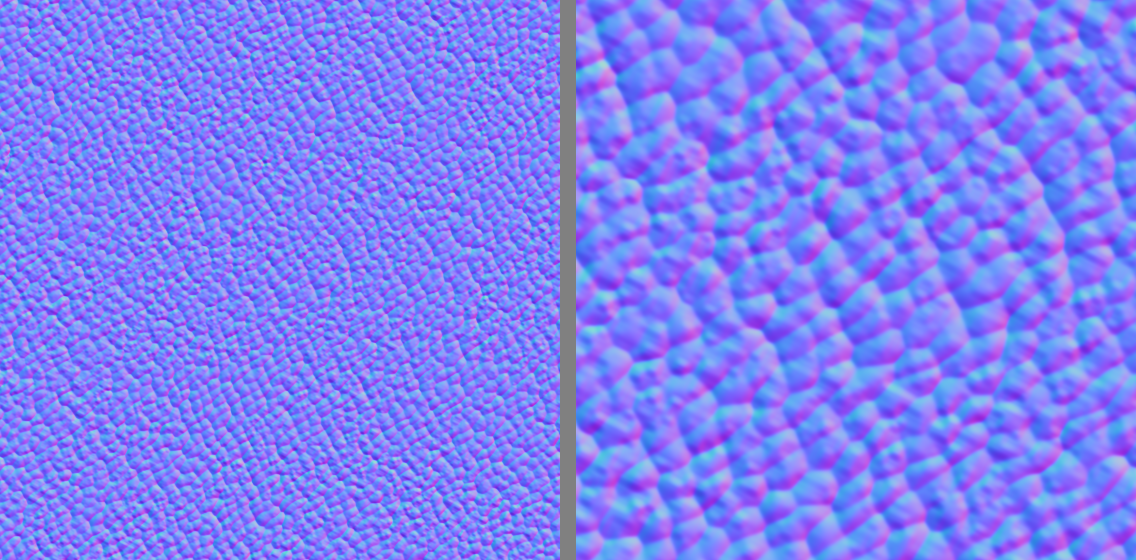
Left, the full canvas; right, a detail of the centre.
Write a Shadertoy shader that draws this texture map.

```glsl
// Tangent-space normal map of fine grained leather: slanted rows of small
// scales. A height field is built from softly merged domes on a slightly
// warped, rotated lattice plus wrinkles; its slope is encoded as colour.

const float ROWS = 63.0;            // scale rows per canvas height
const float ROW_ANGLE = 0.61;       // direction of the rows, radians
const float SCALE_ASPECT = 0.68;    // scale width divided by its length
const float CROSS_LEAN = -0.12;     // tilt of the grooves between scales
const vec2 SLOPE_GAIN = vec2(0.52, 0.62);

vec2 hash22(vec2 p) {
    vec3 a = fract(p.xyx * vec3(0.1031, 0.1030, 0.0973));
    a += dot(a, a.yzx + 33.33);
    return fract((a.xx + a.yz) * a.zy);
}

// Two independent smooth noise channels in -1..1
vec2 noise2(vec2 p) {
    vec2 cell = floor(p);
    vec2 f = fract(p);
    f = f * f * f * (f * (f * 6.0 - 15.0) + 10.0);
    vec2 low = mix(hash22(cell), hash22(cell + vec2(1, 0)), f.x);
    vec2 high = mix(hash22(cell + vec2(0, 1)), hash22(cell + vec2(1, 1)), f.x);
    return mix(low, high, f.y) * 2.0 - 1.0;
}

vec2 rotate(vec2 p, float angle) {
    float c = cos(angle), s = sin(angle);
    return vec2(c * p.x + s * p.y, c * p.y - s * p.x);
}

// Dome with steeper sides to the right and below
float dome(vec2 d) {
    vec2 sq = d * d;
    return -1.3 * sq.x - sq.y - 0.2 * sq.x * d.x + 0.22 * sq.y * d.y;
}

// Smooth maximum of jittered domes; every row is shifted by its own amount
float scaleDomes(vec2 p, vec2 jitter, float stagger, float sharpness) {
    float sum = 0.0;
    for (int j = -1; j <= 1; j++) {
        float row = floor(p.y) + float(j);
        float shift = stagger * hash22(vec2(row, 7.0)).x;
        float column = floor(p.x - shift);
        for (int i = -1; i <= 1; i++) {
            vec2 id = vec2(column + float(i), row);
            vec2 offset = 0.5 + (hash22(id + 71.0) - 0.5) * jitter;
            vec2 d = p - id - offset - vec2(shift, 0.0);
            sum += exp(sharpness * dome(d));
        }
    }
    return log(sum) / sharpness;
}

// Small wrinkles whose strength drifts across the surface
float wrinkles(vec2 p) {
    float strength = 1.0 + 0.5 * noise2(p * 0.2 + 5.0).x;
    float medium = 0.08 * noise2(rotate(p, 0.3) * 1.3 + 17.0).x;
    float fine = 0.11 * noise2(rotate(p, 1.1) * 2.2 + 43.0).y;
    return strength * (medium + fine);
}

float leatherHeight(vec2 p) {
    // Slow warp bends the rows, quick warp makes single scales uneven
    vec2 warped = p + 0.6 * noise2(p * 0.06 + 9.0) + 0.18 * noise2(p * 0.55 + 31.0);
    vec2 lattice = rotate(warped, ROW_ANGLE);
    lattice.x = (lattice.x + CROSS_LEAN * lattice.y) * SCALE_ASPECT;
    return scaleDomes(lattice + 100.0, vec2(0.55, 0.24), 0.5, 10.0) + wrinkles(p + 100.0);
}

vec2 heightSlope(vec2 p, float reach) {
    vec2 e = vec2(reach, 0.0);
    float dx = leatherHeight(p + e.xy) - leatherHeight(p - e.xy);
    float dy = leatherHeight(p + e.yx) - leatherHeight(p - e.yx);
    return vec2(dx, dy) / (2.0 * reach);
}

void mainImage(out vec4 fragColor, in vec2 fragCoord) {
    vec2 p = fragCoord / iResolution.y * ROWS;
    vec2 slope = heightSlope(p, 0.06) * SLOPE_GAIN;
    vec3 normal = normalize(vec3(-slope, 1.0));
    fragColor = vec4(normal * 0.5 + 0.5, 1.0);
}
```
